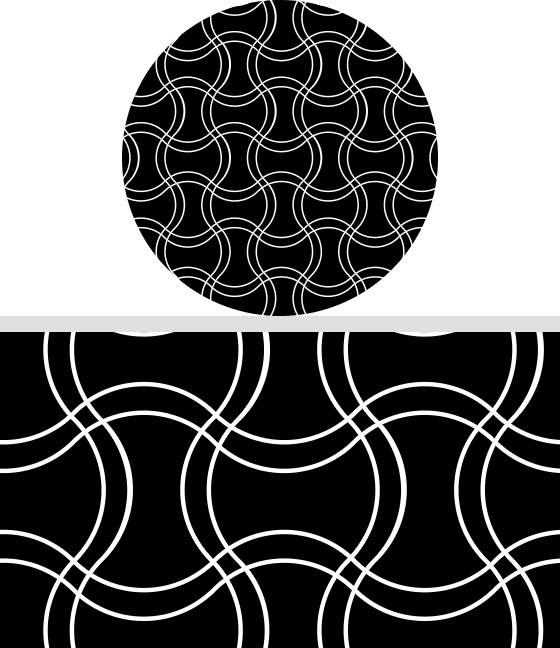
Top: the whole. Bottom: its middle third, enlarged.
Reproduce this pattern procedurally as a WebGL 1 fragment shader.

```glsl
precision highp float;
// Black disc on white, crossed by a lattice of doubled wavy white lines made of quarter arcs.

uniform vec2 u_resolution;

#define ARC_SPAN 0.14815     // chord of one arc, in canvas heights
#define DISC_RADIUS 0.5      // in canvas heights
#define HALF_LINE 0.0158     // the values below are in arc spans
#define ROW_HALF_GAP 0.102
#define COLUMN_HALF_GAP 0.094
#define COLUMN_PITCH 0.975
#define UPPER_ROW_PITCH 0.972
#define LOWER_ROW_PITCH 1.019
#define LOWER_ROW_STAGGER 0.034
#define LATTICE_SHIFT vec2(0.03, 0.0)
#define SWELL 0.35           // extra weight on right-hand bulges

// Chain of 90 degree arcs, crest at t = 0: x = height, y = cosine of its slope angle.
vec2 arcWave(float t) {
  float arc = floor(t + 0.5);
  float f = t - arc;
  float rise = sqrt(0.5 - f * f);
  float side = 1.0 - 2.0 * mod(arc, 2.0);
  return vec2(side * (rise - 0.5), rise * sqrt(2.0));
}

// Rows are slightly tighter above the middle and staggered below it.
float rowCentre(float k) {
  float below = k * LOWER_ROW_PITCH + LOWER_ROW_STAGGER * mod(k, 2.0);
  return -0.445 + (k > 0.0 ? below : k * UPPER_ROW_PITCH);
}

float columnCentre(float k) {
  return 0.094 + (k - 0.5) * COLUMN_PITCH;
}

float stroke(float dist, float halfWidth, float pixel) {
  return clamp((halfWidth - dist) / pixel + 0.5, 0.0, 1.0);
}

void main() {
  vec2 p = (gl_FragCoord.xy - 0.5 * u_resolution) / u_resolution.y;
  vec2 q = vec2(p.x, -p.y) / ARC_SPAN; // y runs downwards
  float pixel = 1.0 / (u_resolution.y * ARC_SPAN);

  vec2 rowWave = arcWave(q.x - LATTICE_SHIFT.x);
  vec2 columnWave = arcWave(q.y - LATTICE_SHIFT.y);
  float upper = 1.0 - smoothstep(-0.5, 1.5, q.y);

  // Neighbouring waves mirror each other; each is drawn as two shifted copies.
  float ink = 0.0;
  for (int i = -4; i <= 4; i++) {
    float k = float(i);
    float flip = 1.0 - 2.0 * mod(k, 2.0);

    float dy = q.y - rowCentre(k) - flip * rowWave.x;
    float rowDist = abs(abs(dy) - ROW_HALF_GAP) * rowWave.y;
    ink = max(ink, stroke(rowDist, HALF_LINE, pixel));

    float bulge = -flip * columnWave.x;
    float dx = q.x - columnCentre(k) - bulge;
    float columnDist = abs(abs(dx) - COLUMN_HALF_GAP) * columnWave.y;
    float swell = SWELL * upper * step(0.0, dx) * clamp(bulge * 5.0, 0.0, 1.0);
    ink = max(ink, stroke(columnDist, HALF_LINE * (1.0 + swell), pixel));
  }

  // White surroundings beyond the disc
  float disc = clamp((DISC_RADIUS - length(p)) * u_resolution.y + 0.5, 0.0, 1.0);
  gl_FragColor = vec4(vec3(mix(1.0, ink, disc)), 1.0);
}
```
